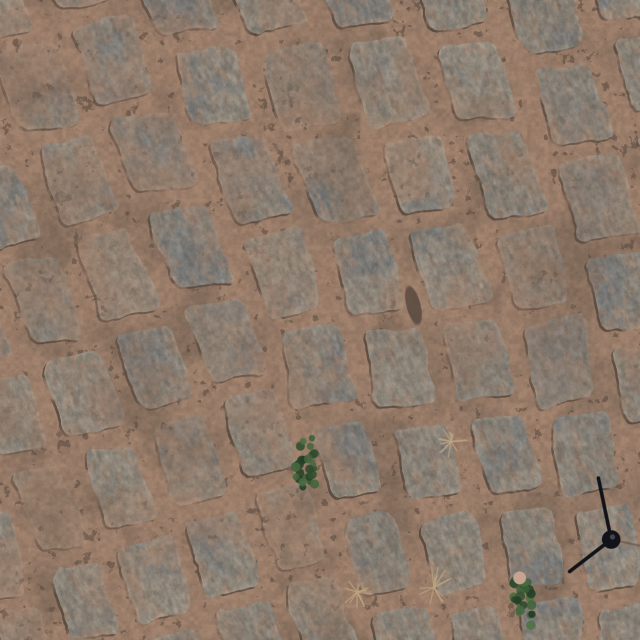
Give the GLSL for this texture, as a WebGL 2 fragment shader.

```glsl
#version 300 es
precision highp float;
// Weathered granite setts in leaning, staggered columns, bedded in reddish soil.
// Each sett is a jittered rounded box in a sheared cell; noise roughens its edge,
// grain and dust cover. Small weeds, straw, a leaf and a dark stand lie on top.
#define COL_PITCH 0.142
#define ROW_PITCH 0.146
#define JOINT 0.0185
#define CORNER 0.014
#define EDGE_WARP 0.016
#define SHADOW 0.0042
#define DUST 0.62
#define GRAIN 0.30

uniform vec2 u_resolution;
out vec4 fragColor;

const vec3 SOIL = vec3(0.605, 0.490, 0.412);
const vec3 SOIL_DARK = vec3(0.515, 0.425, 0.360);
const vec3 STONE_DARK = vec3(0.485, 0.465, 0.435);
const vec3 STONE_LIGHT = vec3(0.600, 0.560, 0.505);
const vec3 BLUE_GREY = vec3(0.440, 0.455, 0.465);
const vec3 CREVICE = vec3(0.330, 0.275, 0.235);
const vec3 STRAW = vec3(0.740, 0.640, 0.500);
const vec3 BLACK = vec3(0.070, 0.075, 0.095);

float hash(vec2 p) {
  vec3 q = fract(p.xyx * 0.1031);
  q += dot(q, q.yzx + 33.33);
  return fract((q.x + q.y) * q.z);
}

float noise(vec2 p) {
  vec2 i = floor(p), f = fract(p);
  f = f * f * (3.0 - 2.0 * f);
  return mix(mix(hash(i), hash(i + vec2(1, 0)), f.x),
             mix(hash(i + vec2(0, 1)), hash(i + vec2(1, 1)), f.x), f.y);
}

float fbm(vec2 p) {
  float sum = 0.0, amp = 0.533;
  for (int i = 0; i < 4; i++) {
    sum += amp * noise(p);
    p = mat2(1.6, 1.2, -1.2, 1.6) * p + 17.3;
    amp *= 0.5;
  }
  return sum;
}

// Signed distance to the sett of this cell, followed by the cell index.
vec3 sett(vec2 p) {
  p += EDGE_WARP * (vec2(fbm(p * 24.0), fbm(p * 24.0 + 40.0)) - 0.5);
  float down = 1.0 - p.y;
  float u = (p.x - (0.48 - 0.2 * p.x) * down + 0.006) / COL_PITCH + 0.5;
  float col = floor(u), x = (u - col - 0.5) * COL_PITCH;
  float pitch = ROW_PITCH * (1.0 + 0.28 * step(0.82, hash(vec2(col, 3.0))));
  float v = (down + 0.15 * x) / pitch + hash(vec2(col, 7.0));
  float row = floor(v), y = (v - row - 0.5) * pitch;
  vec2 id = vec2(col, row);
  vec2 lean = vec2(hash(id + 11.0), hash(id + 23.0)) - 0.5;
  vec2 shrink = vec2(hash(id + 31.0), hash(id + 47.0));
  vec2 q = vec2(x + (0.06 + 0.18 * lean.x) * y, y + 0.16 * lean.y * x);
  q.x *= 1.0 + 3.0 * (hash(id + 59.0) - 0.5) * y;
  vec2 size = 0.5 * vec2(COL_PITCH, pitch) - 0.5 * JOINT * vec2(1.6, 1.0) - 0.009 * shrink;
  vec2 e = abs(q) - size + CORNER;
  return vec3(length(max(e, 0.0)) + min(max(e.x, e.y), 0.0) - CORNER, id);
}

float segment(vec2 p, vec2 a, vec2 b) {
  vec2 d = b - a;
  return length(p - a - d * clamp(dot(p - a, d) / dot(d, d), 0.0, 1.0));
}

// Coverage of a shape whose signed distance is d.
float cover(float d) {
  float px = 0.8 / u_resolution.y;
  return 1.0 - smoothstep(-px, px, d);
}

void addWeed(inout vec3 color, vec2 p, vec2 center, vec2 spread) {
  for (int i = 0; i < 26; i++) {
    vec2 k = vec2(float(i), center.x * 90.0);
    vec2 at = center + spread * (vec2(hash(k), hash(k + 5.0)) * 2.0 - 1.0);
    vec3 green = mix(vec3(0.13, 0.23, 0.14), vec3(0.31, 0.45, 0.27), hash(k + 9.0));
    color = mix(color, green, 0.9 * cover(length(p - at) - 0.0045 - 0.003 * hash(k + 3.0)));
  }
}

void addStraw(inout vec3 color, vec2 p, vec2 center, float reach) {
  for (int i = 0; i < 13; i++) {
    vec2 k = vec2(float(i), center.x * 70.0);
    float angle = 6.2832 * hash(k);
    vec2 tip = center + reach * (0.4 + 0.6 * hash(k + 4.0)) * vec2(cos(angle), sin(angle));
    color = mix(color, STRAW, 0.75 * cover(segment(p, center, tip) - 0.0011));
  }
}

void main() {
  vec2 p = gl_FragCoord.xy / u_resolution;
  vec2 streak = vec2(p.x + 0.3 * p.y, p.y) * vec2(170.0, 85.0);
  float grain = fbm(streak) - 0.5, fine = fbm(p * 150.0 + 9.0) - 0.5;
  float patches = fbm(p * 13.0 + 5.0);

  // Soil with damp patches and grit
  vec3 soil = mix(SOIL_DARK, SOIL, smoothstep(0.2, 0.55, patches)) * (1.0 + 0.22 * fine);
  soil = mix(soil, CREVICE, 0.55 * smoothstep(0.68, 0.78, fbm(p * 75.0 + 30.0)));

  // Granite with its own tone, streaked grain, blue stains and rusty flecks
  vec3 cell = sett(p);
  float tone = hash(cell.yz + 71.0);
  vec3 stone = mix(STONE_DARK, STONE_LIGHT, 0.25 + 0.4 * tone + 0.5 * (patches - 0.5));
  stone = mix(stone, BLUE_GREY, 0.6 * smoothstep(0.5, 0.72, fbm(p * 17.0 + 60.0)));
  stone = mix(stone, SOIL, 0.5 * smoothstep(0.5, 0.75, fbm(streak * 0.6 + 80.0)));
  stone *= 1.0 + GRAIN * grain + 0.25 * fine;

  // Dust hides more of the setts toward the left
  float dust = DUST * smoothstep(0.46, 0.72, fbm(p * 11.0 + 90.0) + 0.16 * (1.0 - 2.0 * p.x));
  dust += 0.3 * step(0.88, hash(cell.yz + 83.0));
  float solid = cover(cell.x);
  vec3 color = mix(soil, stone, solid * (1.0 - min(dust, 0.85)));

  // Broken crevice below and left of each sett, faint worn rim within
  float lit = cover(sett(p + SHADOW * vec2(0.75, 0.8)).x);
  float broken = smoothstep(0.32, 0.6, fbm(p * 28.0 + 120.0));
  color = mix(color, CREVICE, 0.85 * lit * (1.0 - solid) * broken * (1.0 - 0.6 * dust));
  color *= 1.0 + 0.05 * solid * smoothstep(-0.008, 0.0, cell.x);

  // Litter and weeds
  vec2 leaf = (p - vec2(0.646, 0.523)) * mat2(0.97, 0.25, -0.25, 0.97);
  color = mix(color, CREVICE, 0.8 * cover((length(leaf / vec2(0.011, 0.031)) - 1.0) * 0.011));
  addStraw(color, p, vec2(0.678, 0.082), 0.032);
  addStraw(color, p, vec2(0.558, 0.075), 0.027);
  addStraw(color, p, vec2(0.705, 0.310), 0.026);
  addWeed(color, p, vec2(0.476, 0.276), vec2(0.016, 0.040));
  addWeed(color, p, vec2(0.817, 0.056), vec2(0.015, 0.038));
  color = mix(color, vec3(0.78, 0.64, 0.57), cover(length(p - vec2(0.812, 0.097)) - 0.010));

  // Dark stand with thin legs
  vec2 hub = vec2(0.955, 0.157);
  float legs = min(segment(p, hub, vec2(0.935, 0.253)), segment(p, hub, vec2(0.890, 0.107)));
  color = mix(color, CREVICE, 0.5 * cover(segment(p, hub, vec2(1.02, 0.143)) - 0.0015));
  color = mix(color, BLACK, cover(min(legs - 0.0028, length(p - hub) - 0.0145)));
  color += 0.2 * cover(length(p - hub - vec2(0.002, 0.004)) - 0.004);

  fragColor = vec4(color, 1.0);
}
```
